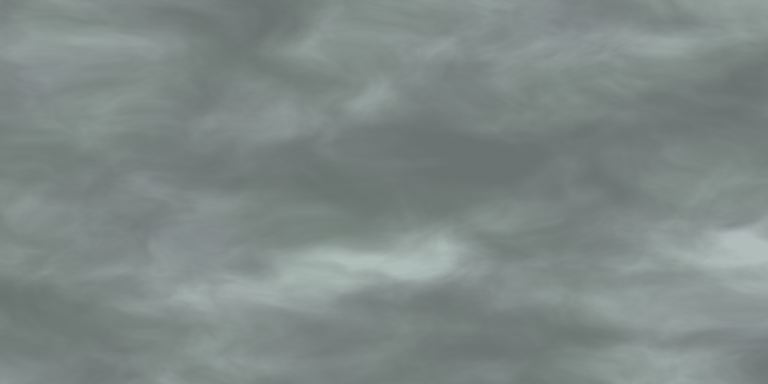
Write a Shadertoy shader that draws this texture.

```glsl
vec2 hashGradient(ivec2 cell) {
    uvec2 q = uvec2(cell + 4096) * uvec2(1597334673u, 3812015801u);
    uint h = (q.x ^ q.y) * 1597334673u;
    h = (h ^ (h >> 15)) * 2246822519u;
    h ^= h >> 13;
    return vec2(h & 65535u, h >> 16) / 32767.5 - 1.0;
}

float gradientNoise(vec2 p) {
    ivec2 i = ivec2(floor(p));
    vec2 f = fract(p);
    vec2 u = f * f * f * (f * (f * 6.0 - 15.0) + 10.0);
    float a = dot(hashGradient(i), f);
    float b = dot(hashGradient(i + ivec2(1, 0)), f - vec2(1, 0));
    float c = dot(hashGradient(i + ivec2(0, 1)), f - vec2(0, 1));
    float d = dot(hashGradient(i + ivec2(1, 1)), f - vec2(1, 1));
    return mix(mix(a, b, u.x), mix(c, d, u.x), u.y);
}

float fbm(vec2 p, int octaves) {
    float sum = 0.0, amplitude = 1.0;
    for (int i = 0; i < octaves; i++) {
        sum += amplitude * gradientNoise(p);
        p = p * vec2(2.08, 2.02) + vec2(17.3, 9.1);
        amplitude *= 0.49;
    }
    return sum;
}

// Wide, flat cloud banks bent slightly by a slower flow
float cloudDensity(vec2 p) {
    vec2 q = p * vec2(1.6, 3.5);
    vec2 warp = vec2(fbm(q + 31.7, 3), fbm(q + 58.2, 3));
    return fbm(q + warp * vec2(0.4, 0.25) + 5.4, 7);
}

void mainImage(out vec4 fragColor, in vec2 fragCoord) {
    vec2 p = fragCoord / iResolution.y;

    // Light gathers along the upper rims of the dense banks
    float density = cloudDensity(p);
    float rim = cloudDensity(p - vec2(0.01, 0.045)) - density;
    float light = clamp(-4.5 * density + 1.2 * rim, -2.2, 2.9);

    // Skewed tone: broad grey shadows, few pale openings
    float tone = 0.526 + 0.05 * light + 0.008 * light * light;
    vec3 sky = vec3(tone * 0.93 - 0.004, tone, tone * 0.985 - 0.002);

    // Faint drift between green-grey and violet-grey
    float drift = fbm(p * vec2(2.0, 4.5) + 83.6, 3);
    sky += drift * vec3(0.01, -0.005, 0.014);

    fragColor = vec4(sky, 1.0);
}
```
